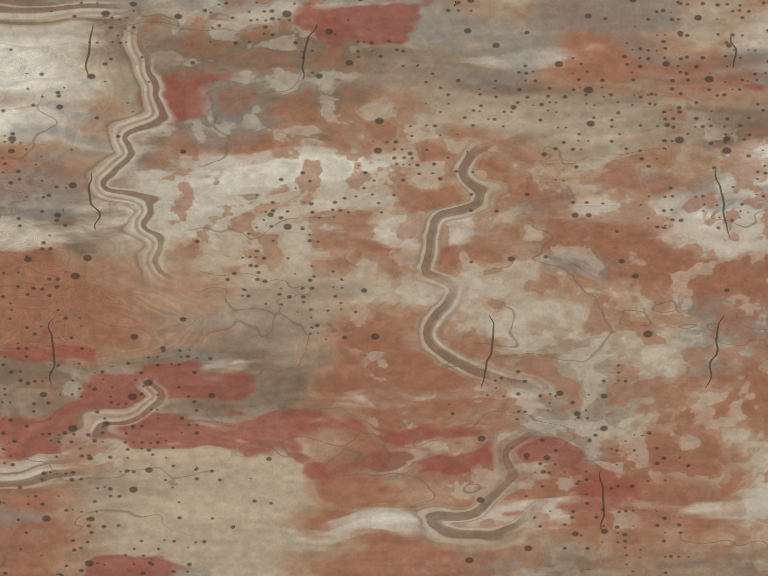
This texture is drawn by a WebGL 2 fragment shader. Its source:

```glsl
#version 300 es
precision highp float;
// Polished travertine slab: folded horizontal layers of tan, cream and rust,
// lens-shaped bodies edged by agate ribbons, breccia mottling, pits and cracks.
// Folded noise picks the minerals; a distance estimate draws the ribbons.

uniform vec2 u_resolution;
out vec4 fragColor;

const vec3 UMBER  = vec3(0.49, 0.41, 0.34);
const vec3 TAN    = vec3(0.59, 0.52, 0.44);
const vec3 CREAM  = vec3(0.67, 0.60, 0.51);
const vec3 SIENNA = vec3(0.61, 0.47, 0.37);
const vec3 RUST   = vec3(0.57, 0.39, 0.30);
const vec3 BRICK  = vec3(0.55, 0.31, 0.26);
const vec3 PALE   = vec3(0.72, 0.68, 0.61);
const vec3 WHITE  = vec3(0.80, 0.77, 0.71);
const vec3 SLATE  = vec3(0.51, 0.49, 0.46);
const vec3 PIT    = vec3(0.25, 0.21, 0.18);

const vec2  FOLD = vec2(0.13, 0.065);        // reach of the layer folding
const vec2  LENS_SCALE = vec2(1.9, 4.6);
const float LENS_LEVEL = 0.53;
const float RIBBON_WIDTH = 0.026;
const float RIBBON_LINES = 190.0;
const float GRAIN = 0.15;
const vec2  CRACK_CELL = vec2(0.23, 0.26);

float hash(vec2 p) {
    uvec2 u = uvec2(ivec2(floor(p))) * uvec2(1597334673u, 3812015801u);
    uint h = (u.x ^ u.y) * 1597334673u;
    h = (h ^ (h >> 15)) * 2246822519u;
    return float((h ^ (h >> 13)) >> 8) / 16777216.0;
}

float noise(vec2 p) {
    vec2 i = floor(p), f = p - i;
    f = f * f * f * (f * (f * 6.0 - 15.0) + 10.0);
    vec2 e = vec2(1.0, 0.0);
    return mix(mix(hash(i), hash(i + e.xy), f.x),
               mix(hash(i + e.yx), hash(i + e.xx), f.x), f.y);
}

float fbm(vec2 p, int octaves) {
    float sum = 0.0, amp = 0.5, total = 0.0;
    for (int i = 0; i < octaves; i++) {
        sum += amp * noise(p);
        total += amp;
        amp *= 0.5;
        p = mat2(1.96, 0.24, -0.24, 1.96) * p + 17.3;
    }
    return sum / total;
}

vec2 fold(vec2 p) {
    vec2 a = p * vec2(3.2, 5.5);
    return p + FOLD * (vec2(fbm(a + 3.0, 4), fbm(a + 41.0, 4)) - 0.5);
}

float lensField(vec2 p) { return fbm(fold(p) * LENS_SCALE + 8.0, 3); }

// Approximate signed distance to the lens outline, positive inside
float lensDistance(vec2 p) {
    float e = 0.003, f = lensField(p);
    vec2 g = vec2(lensField(p + vec2(e, 0.0)), lensField(p + vec2(0.0, e))) - f;
    return (f - LENS_LEVEL) / max(length(g) / e, 0.9);
}

// Small dark holes, one per cell at most
float pits(vec2 p, float cells, float density, float px) {
    vec2 id = floor(p * cells);
    vec2 centre = 0.3 + 0.4 * vec2(hash(id + 11.0), hash(id + 57.0));
    vec2 d = (fract(p * cells) - centre) * vec2(0.8, 1.1);
    float r = mix(0.08, 0.25, hash(id + 91.0));
    float edge = px * cells;
    return step(hash(id), density) * smoothstep(r + edge, r - edge, length(d));
}

// Short, steep, tapering fissures
float cracks(vec2 p, float px) {
    vec2 id = floor(p / CRACK_CELL);
    vec2 l = (fract(p / CRACK_CELL) - 0.5) * CRACK_CELL;
    float len = mix(0.02, 0.07, hash(id + 5.0));
    float x = (hash(id + 23.0) - 0.5) * 0.1 + (hash(id + 31.0) - 0.35) * 0.5 * l.y
            + 0.014 * (noise(vec2(l.y * 45.0, id.x + id.y * 7.0)) - 0.5);
    float taper = 1.0 - l.y * l.y / (len * len);
    float d = abs(l.x - x) - 0.0013 * taper;
    return step(0.62, hash(id + 77.0)) * smoothstep(0.0, 0.3, taper) * smoothstep(px, -0.3 * px, d);
}

void main() {
    float px = 1.0 / u_resolution.y;
    vec2 p = gl_FragCoord.xy * px;
    vec2 q = fold(p);
    float d = lensDistance(p);
    float inside = smoothstep(-0.002, 0.002, d);
    float top = smoothstep(0.70, 0.92, p.y);

    // Layered ground
    float tone = fbm(q * vec2(2.2, 9.0) + 2.0, 5) + 0.03 * (0.5 - inside);
    vec3 c = mix(UMBER, TAN, smoothstep(0.28, 0.45, tone));
    c = mix(c, CREAM, smoothstep(0.45, 0.60, tone));

    // Iron staining, with a red body low on the right
    float corner = exp(-dot((p - vec2(1.1, 0.15)) * vec2(3.2, 8.0), (p - vec2(1.1, 0.15)) * vec2(3.2, 8.0)));
    float iron = fbm(q * vec2(2.7, 6.5) + 19.0, 6) - 0.09 * top + 0.12 * corner + 0.04 * (inside - 0.5);
    c = mix(c, SIENNA, 0.8 * smoothstep(0.46, 0.56, iron));
    c = mix(c, RUST, 0.8 * smoothstep(0.57, 0.65, iron));

    // Pale calcite, strongest along the top, and grey seams
    float calcite = fbm(q * vec2(2.0, 10.0) + 53.0, 6) + 0.14 * top - 0.06 * corner;
    c = mix(c, PALE, 0.85 * smoothstep(0.57, 0.66, calcite));
    c = mix(c, WHITE, 0.8 * smoothstep(0.67, 0.75, calcite));
    float grey = fbm(q * vec2(3.0, 9.0) + 83.0, 5);
    c = mix(c, SLATE, 0.6 * smoothstep(0.59, 0.70, grey));

    // Breccia mottling
    float broken = smoothstep(0.49, 0.61, fbm(q * vec2(2.0, 4.0) + 29.0, 4));
    float mottle = fbm(q * vec2(24.0, 34.0), 4);
    c = mix(c, RUST, 0.55 * broken * smoothstep(0.54, 0.64, mottle));
    c = mix(c, PALE, 0.50 * broken * smoothstep(0.46, 0.36, mottle));

    // Brick-red lenses
    float red = fbm(q * vec2(3.2, 8.5) + 117.0, 5) + 0.09 * corner - 0.03 * top;
    c = mix(c, BRICK, 0.75 * smoothstep(0.67, 0.72, red));

    // Fine laminations: concentric in lenses, level outside
    float rings = noise(vec2(d * 105.0, q.x * 3.0));
    float sheets = fbm(q * vec2(4.0, 85.0), 2);
    c *= 1.0 + 0.13 * (1.0 - 0.7 * broken) * (mix(sheets, rings, inside) - 0.5);

    // Ribbons along the lens outlines
    float line = noise(vec2(d * RIBBON_LINES + 40.0, q.x * 4.0));
    vec3 ribbon = mix(UMBER, CREAM, smoothstep(0.2, 0.6, line));
    ribbon = mix(ribbon, PALE, smoothstep(0.6, 0.85, line));
    float present = smoothstep(0.40, 0.54, fbm(p * vec2(2.5, 4.0) + 61.0, 3));
    c = mix(c, ribbon, 0.85 * present * smoothstep(1.0, 0.55, abs(d) / RIBBON_WIDTH));

    // Hairline veins
    float vein = abs(fbm(q * vec2(4.5, 9.0) + 71.0, 4) - 0.5);
    float veinPatch = smoothstep(0.48, 0.60, fbm(p * 4.0 + 13.0, 3));
    c = mix(c, UMBER * 0.9, 0.5 * veinPatch * smoothstep(0.010, 0.0, vein));

    // Grain, pits and cracks
    c *= 1.0 + GRAIN * (fbm(p * vec2(75.0, 105.0), 3) - 0.5) + 0.05 * (noise(p * 330.0) - 0.5);
    float pitted = smoothstep(0.50, 0.66, fbm(p * vec2(4.0, 6.0) + 101.0, 3));
    float holes = max(pits(p, 75.0, 0.30 * pitted, px), pits(p + 3.7, 38.0, 0.03 + 0.08 * pitted, px));
    c = mix(c, PIT, 0.65 * holes);
    c = mix(c, PIT, 0.65 * cracks(p, px));

    fragColor = vec4(c, 1.0);
}
```
